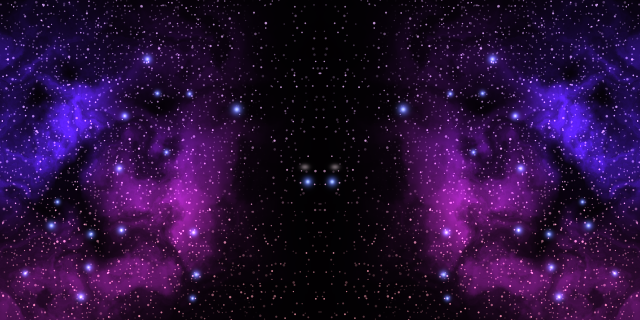
Write a WebGL 2 fragment shader that draws this background.

```glsl
#version 300 es
precision highp float;
// A mirrored violet and blue nebula with dark lanes, dense star dust and soft glowing stars.
uniform vec2 u_resolution;
out vec4 fragColor;

float hash(vec2 p) {
    vec3 q = fract(vec3(p.xyx) * 0.1031);
    q += dot(q, q.yzx + 33.33);
    return fract((q.x + q.y) * q.z);
}

vec2 hash2(vec2 p) {
    return vec2(hash(p + 17.3), hash(p + 61.7));
}

float noise(vec2 p) {
    vec2 cell = floor(p), f = fract(p);
    f = f * f * (3.0 - 2.0 * f);
    return mix(mix(hash(cell), hash(cell + vec2(1, 0)), f.x),
               mix(hash(cell + vec2(0, 1)), hash(cell + vec2(1, 1)), f.x), f.y);
}

float fbm(vec2 p) {
    float sum = 0.0, amp = 0.5;
    for (int i = 0; i < 6; i++) {
        sum += amp * noise(p);
        p = mat2(1.6, 1.2, -1.2, 1.6) * p + 7.1;
        amp *= 0.5;
    }
    return sum;
}

// Soft elliptical spot
float blob(vec2 p, vec2 center, vec2 radius) {
    vec2 d = (p - center) / radius;
    return exp(-dot(d, d));
}

// Soft line between two points
float lane(vec2 p, vec2 a, vec2 b, float width) {
    vec2 ab = b - a;
    float t = clamp(dot(p - a, ab) / dot(ab, ab), 0.0, 1.0);
    return blob(p, a + ab * t, vec2(width));
}

vec3 nebula(vec2 p) {
    vec2 warp = vec2(fbm(p * 6.0 + 3.0), fbm(p * 6.0 + 40.0)) - 0.5;
    vec2 q = p + warp * 0.16;
    float gas = 0.35 + 1.15 * smoothstep(0.22, 0.75, fbm(p * 7.0 + warp * 3.0 + 12.0));

    float blue = 0.85 * blob(q, vec2(0.10, 0.53), vec2(0.17, 0.11))
               + 0.60 * blob(q, vec2(0.26, 0.63), vec2(0.09, 0.13))
               + 0.52 * blob(q, vec2(0.06, 0.77), vec2(0.27, 0.19));
    float violet = 0.50 * blob(q, vec2(0.47, 0.54), vec2(0.20, 0.15))
                 + 0.22 * blob(q, vec2(0.52, 0.83), vec2(0.22, 0.17))
                 + 0.25 * blob(q, vec2(0.15, 0.32), vec2(0.25, 0.18));
    float magenta = 0.78 * blob(q, vec2(0.49, 0.36), vec2(0.15, 0.13))
                  + 0.48 * blob(q, vec2(0.42, 0.16), vec2(0.22, 0.15))
                  + 0.48 * blob(q, vec2(0.08, 0.09), vec2(0.24, 0.17))
                  + 0.15 * blob(q, vec2(0.68, 0.43), vec2(0.14, 0.30));

    // Dark dust holes and lanes
    float dust = blob(q, vec2(0.12, 0.67), vec2(0.055, 0.05))
               + blob(q, vec2(0.235, 0.78), vec2(0.05, 0.04))
               + blob(q, vec2(0.49, 0.70), vec2(0.12, 0.055))
               + lane(q, vec2(0.27, 0.53), vec2(0.11, 0.37), 0.05)
               + lane(q, vec2(0.25, 0.40), vec2(0.34, 0.22), 0.07);
    vec3 light = blue * vec3(0.34, 0.13, 0.98) + violet * vec3(0.42, 0.09, 0.64)
               + magenta * vec3(0.55, 0.12, 0.58);
    return light * gas * (1.0 - 0.92 * min(dust, 1.0));
}

// One jittered layer of tiny stars
float starDust(vec2 p, float cells, float chance, float size) {
    vec2 id = floor(p * cells);
    vec2 offset = fract(p * cells) - mix(vec2(0.2), vec2(0.8), hash2(id + cells));
    float radius = size * mix(0.6, 1.2, hash(id + 5.0));
    float soft = 0.7 / u_resolution.y;
    float shape = 1.0 - smoothstep(radius - soft, radius + soft, length(offset) / cells);
    float level = hash(id + 91.0);
    return shape * step(hash(id + cells * 3.0), chance) * mix(0.25, 1.0, level * level);
}

vec3 glowStar(float d, float size) {
    return vec3(0.30, 0.38, 0.78) * exp(-d * d / (size * size))
         + vec3(0.42, 0.45, 0.40) * exp(-d * d / (size * size * 0.16));
}

void main() {
    vec2 p = gl_FragCoord.xy / u_resolution.y;
    float middle = 0.5 * u_resolution.x / u_resolution.y;
    p.x = 1.0 - abs(p.x - middle); // left half, reflected
    vec3 color = vec3(0.016, 0.004, 0.02) * (1.0 - 0.6 * p.x) + nebula(p);

    // Star dust, finer and denser inside the clouds
    float cloudSide = 1.0 - smoothstep(0.55, 0.85, p.x);
    float dots = starDust(p, 31.0, 0.45, 0.0033) + starDust(p + 0.37, 47.0, 0.35, 0.0024)
               + cloudSide * starDust(p + 0.71, 73.0, 0.35, 0.0021);
    vec3 rose = mix(vec3(1.0, 0.62, 0.68), vec3(0.92, 0.72, 1.0), smoothstep(0.1, 0.7, p.y));
    color += dots * rose * 0.85;

    // Scattered blue glows
    vec2 id = floor(p * 9.0);
    vec2 center = (id + mix(vec2(0.25), vec2(0.75), hash2(id + 8.0))) / 9.0;
    float present = step(hash(id + 23.0), 0.36) * step(center.x, 0.66) * step(center.y, 0.72);
    color += present * glowStar(distance(p, center), mix(0.009, 0.014, hash(id + 2.0)));

    // Leading stars and a faint grey companion
    color += glowStar(distance(p, vec2(0.740, 0.658)), 0.017);
    color += glowStar(distance(p, vec2(0.962, 0.432)), 0.015);
    color += glowStar(distance(p, vec2(0.461, 0.815)), 0.014);
    color += vec3(0.42, 0.38, 0.40) * blob(p, vec2(0.953, 0.478), vec2(0.013, 0.009));
    fragColor = vec4(min(color, 1.0), 1.0);
}
```
